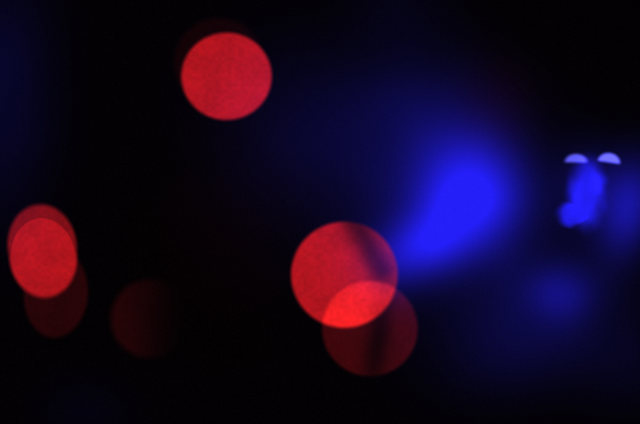
This background is drawn by a Shadertoy shader. Its source:

```glsl
// Defocused red light discs and drifting blue glows on a near-black stage.

#define ASPECT 1.5
#define EDGE 0.007
#define GRAIN 0.008
#define MOTTLE 0.10
#define NIGHT vec3(0.010, 0.004, 0.010)
#define RED vec3(0.68, 0.075, 0.095)
#define DIM_RED vec3(0.23, 0.022, 0.030)
#define BLUE vec3(0.125, 0.110, 0.920)
#define PALE_BLUE vec3(0.42, 0.42, 1.00)

float hash(vec2 p) {
    return fract(sin(dot(p, vec2(127.1, 311.7))) * 43758.5453);
}

float noise(vec2 p) {
    vec2 i = floor(p), f = fract(p);
    f = f * f * (3.0 - 2.0 * f);
    return mix(mix(hash(i), hash(i + vec2(1, 0)), f.x),
               mix(hash(i + vec2(0, 1)), hash(i + vec2(1, 1)), f.x), f.y);
}

vec2 rotate(vec2 p, float a) {
    float c = cos(a), s = sin(a);
    return vec2(c * p.x + s * p.y, c * p.y - s * p.x);
}

// Gaussian glow with elliptical size and tilt
float glow(vec2 p, vec2 center, vec2 size, float tilt) {
    vec2 q = rotate(p - center, tilt) / size;
    return exp(-dot(q, q));
}

// Filled ellipse with a soft rim
float disc(vec2 p, vec2 center, vec2 radius, float soft) {
    float d = (length((p - center) / radius) - 1.0) * min(radius.x, radius.y);
    return 1.0 - smoothstep(-soft, soft, d);
}

float segmentDistance(vec2 p, vec2 a, vec2 b) {
    vec2 ab = b - a;
    return length(p - a - ab * clamp(dot(p - a, ab) / dot(ab, ab), 0.0, 1.0));
}

// Half-moon: an ellipse cut off along its lower side
float cap(vec2 p, vec2 center, vec2 radius) {
    return disc(p, center, radius, 0.006)
         * smoothstep(-0.006, 0.006, p.y - center.y);
}

float blueHaze(vec2 p) {
    float b = 0.0;
    // Main cloud
    b += 0.85 * glow(p, vec2(1.110, 0.535), vec2(0.120, 0.125), 0.0);
    b += 0.72 * glow(p, vec2(0.985, 0.415), vec2(0.130, 0.080), 0.4);
    b += 0.22 * glow(p, vec2(1.060, 0.500), vec2(0.230, 0.210), 0.0);
    b += 0.22 * glow(p, vec2(1.030, 0.710), vec2(0.170, 0.150), -0.5);
    // Faint upper drift
    b += 0.17 * glow(p, vec2(0.760, 0.670), vec2(0.240, 0.210), -0.4);
    b += 0.07 * glow(p, vec2(0.940, 0.980), vec2(0.120, 0.150), 0.0);
    // Lower right
    b += 0.34 * glow(p, vec2(1.320, 0.315), vec2(0.075, 0.065), 0.0);
    b += 0.26 * glow(p, vec2(1.250, 0.240), vec2(0.210, 0.140), 0.4);
    b += 0.10 * glow(p, vec2(1.470, 0.150), vec2(0.110, 0.120), 0.0);
    // Right and left margins
    b += 0.58 * glow(p, vec2(1.475, 0.510), vec2(0.065, 0.120), -0.25);
    b += 0.17 * glow(p, vec2(0.000, 0.800), vec2(0.125, 0.300), 0.0);
    b += 0.05 * glow(p, vec2(0.200, 0.030), vec2(0.120, 0.080), 0.0);
    return b * (0.90 + 0.20 * noise(p * 9.0));
}

// Small sharper cluster of lights near the right edge
vec3 blueCluster(vec2 p) {
    vec2 q = p + 0.012 * (vec2(noise(p * 45.0), noise(p * 45.0 + 7.0)) - 0.5);
    float body = disc(q, vec2(1.375, 0.545), vec2(0.040, 0.075), 0.018);
    body = max(body, disc(q, vec2(1.350, 0.495), vec2(0.040, 0.027), 0.010));
    vec3 c = BLUE * body * (0.55 + 0.45 * noise(p * 32.0));
    c += PALE_BLUE * 0.80 * cap(p, vec2(1.350, 0.617), vec2(0.026, 0.020));
    c += PALE_BLUE * cap(rotate(p - vec2(1.427, 0.617), -0.15), vec2(0.0), vec2(0.026, 0.022));
    return c + BLUE * 0.28 * glow(p, vec2(1.390, 0.560), vec2(0.085, 0.100), 0.0);
}

vec3 redDiscs(vec2 p, float center) {
    float mottle = 1.0 + MOTTLE * (noise(p * 28.0) - 0.5) + MOTTLE * (noise(p * 130.0) - 0.5);
    // Top disc and its offset ghost
    float top = disc(p, vec2(0.531, 0.820), vec2(0.106, 0.103), EDGE);
    float ghost = disc(p, vec2(0.512, 0.853), vec2(0.104), EDGE * 1.5);
    vec3 c = RED * top + DIM_RED * 0.28 * ghost * (1.0 - top);
    // Left stack of ellipses
    float inner = disc(rotate(p - vec2(0.101, 0.394), 0.12), vec2(0.0), vec2(0.079, 0.096), EDGE);
    float outer = disc(rotate(p - vec2(0.099, 0.418), 0.12), vec2(0.0), vec2(0.081, 0.100), EDGE);
    float tail = disc(rotate(p - vec2(0.131, 0.307), -0.08), vec2(0.0), vec2(0.075, 0.103), EDGE);
    c += RED * max(inner, 0.72 * outer) + DIM_RED * 0.62 * tail * (1.0 - max(inner, outer));
    // Faint disc fading to the right
    c += DIM_RED * 0.55 * disc(p, vec2(0.352, 0.248), vec2(0.092), 0.012)
       * (1.0 - smoothstep(0.27, 0.44, p.x));
    // Center disc with a shadow streak, overlapping a dimmer one
    float streak = exp(-pow(segmentDistance(p, vec2(0.832, 0.480), vec2(0.895, 0.365)) / 0.034, 2.0));
    float rightFade = smoothstep(0.84, 0.93, p.x);
    c += RED * center * (1.0 - 0.62 * streak) * (1.0 - 0.18 * rightFade);
    float lower = disc(p, vec2(0.867, 0.225), vec2(0.112), EDGE);
    float band = 0.65 * glow(p, vec2(0.885, 0.190), vec2(0.028, 0.120), -0.15);
    c += (DIM_RED + vec3(0.04, 0.03, 0.0) * center) * lower * (1.0 - band);
    return c * mottle;
}

void mainImage(out vec4 fragColor, in vec2 fragCoord) {
    vec2 p = fragCoord / iResolution.xy * vec2(ASPECT, 1.0);
    float center = disc(p, vec2(0.807, 0.352), vec2(0.125), EDGE);
    vec3 color = NIGHT;
    color += vec3(0.030, 0.0, 0.002) * glow(p, vec2(1.170, 0.760), vec2(0.090, 0.110), 0.0);
    color += vec3(0.015, 0.0, 0.0) * glow(p, vec2(0.530, 0.450), vec2(0.200, 0.250), 0.0);
    color += BLUE * min(blueHaze(p), 1.05) * (1.0 - 0.45 * center);
    color += blueCluster(p) + redDiscs(p, center);
    color += GRAIN * (hash(floor(p * 340.0)) - 0.5);
    fragColor = vec4(clamp(color, 0.0, 1.0), 1.0);
}
```
